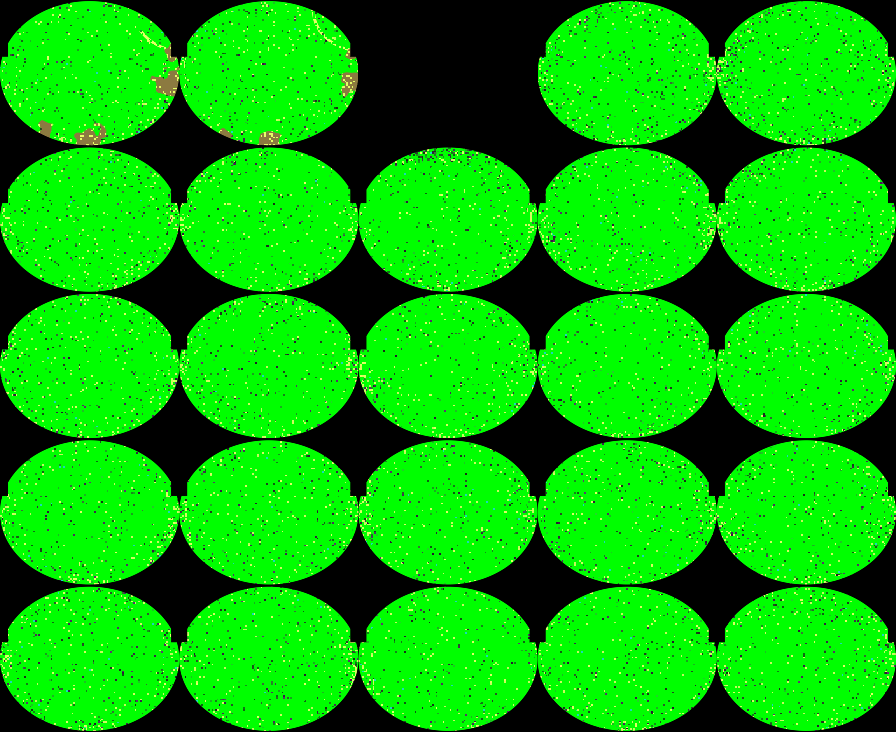
A WebGL 1 fragment shader for this pattern:

```glsl
precision highp float;
// Grid of speckled green ovals on black, one place empty, two ovals with worn rims.

#define GRID vec2(5.0, 5.0)          // repeats across and down
#define EMPTY_CELL vec2(2.0, 4.0)    // counted from the lower left
#define OVAL_SIZE vec2(1.0, 0.985)   // share of the cell
#define NOTCH vec2(0.91, 0.225)      // flattened shoulders of the upper half
#define GRAIN vec2(512.0, 418.0)     // speckles across and down
#define GREEN vec3(0.0, 1.0, 0.0)
#define LEAF vec3(0.11, 0.71, 0.13)
#define MOSS vec3(0.19, 0.38, 0.18)
#define PLUM vec3(0.32, 0.17, 0.38)
#define YELLOW vec3(0.90, 1.0, 0.40)
#define BROWN vec3(0.55, 0.48, 0.25)

uniform vec2 u_resolution;

float hash(vec2 p) {
  vec3 q = fract(p.xyx * vec3(0.1031, 0.1030, 0.0973));
  q += dot(q, q.yzx + 33.33);
  return fract((q.x + q.y) * q.z);
}

float noise(vec2 p) {
  vec2 i = floor(p), f = fract(p);
  f = f * f * (3.0 - 2.0 * f);
  return mix(mix(hash(i), hash(i + vec2(1.0, 0.0)), f.x),
             mix(hash(i + vec2(0.0, 1.0)), hash(i + vec2(1.0, 1.0)), f.x), f.y);
}

// Signed distance to an oval with notched shoulders; p spans -1 to 1 over the cell.
float ovalDistance(vec2 p, vec2 halfCell) {
  vec2 radius = halfCell * OVAL_SIZE;
  vec2 q = p * halfCell;
  float k = length(q / radius);
  float oval = k * (k - 1.0) / max(length(q / (radius * radius)), 0.001);
  vec2 shoulder = (vec2(abs(p.x), p.y) - NOTCH) * halfCell;
  return max(oval, min(shoulder.x, shoulder.y));
}

// Ragged blotch, about 1 inside.
float blotch(vec2 p, vec2 centre, vec2 size, float seed) {
  float ragged = noise(p * 13.0 + seed) - 0.5;
  return 1.0 - smoothstep(0.9, 1.0, length((p - centre) / size) + 0.9 * ragged);
}

// Scattered grains: yellow gathers at the sides and base, dark ones in loose clusters.
vec3 speckle(vec3 base, vec2 p, vec2 cell, vec2 uv) {
  vec2 grain = floor(uv * GRAIN);
  float pick = hash(grain + 17.0);
  float kind = hash(grain + 271.0);
  float rim = smoothstep(0.65, 1.0, length(p));
  float touch = smoothstep(0.82, 1.0, max(abs(p.x), -p.y));
  float cluster = noise(p * 3.5 + cell * 19.0);

  float yellow = 0.014 + 0.05 * rim * cluster + 0.24 * touch * cluster;
  float dark = 0.026 + 0.09 * rim * cluster * cluster;
  dark *= 1.0 + 0.5 * step(3.5, cell.y) * step(2.5, cell.x);

  // One oval has a dusty crown.
  float crown = 1.0 - step(0.5, distance(cell, vec2(2.0, 3.0)));
  dark += 0.28 * crown * smoothstep(0.65, 1.0, p.y);

  vec3 shade = kind < 0.38 ? LEAF : (kind < 0.68 ? MOSS : PLUM);
  shade *= 0.45 + 0.75 * hash(grain + 593.0);
  shade = mix(shade, vec3(0.1, 0.85, 0.75), step(0.95, kind));
  if (pick < yellow) return mix(YELLOW, vec3(0.6, 0.95, 0.3), 0.5 * kind);
  return pick < yellow + dark ? shade : base;
}

// Brown chips on the right and base, with a pale scratch at the upper right.
vec3 addWear(vec3 color, vec2 p, vec2 cell, vec2 uv) {
  float size = 1.0 - 0.3 * cell.x;
  float seed = cell.x * 37.0;
  float chips = blotch(p, vec2(0.93, -0.16), vec2(0.20, 0.20) * size, seed);
  chips = max(chips, blotch(p, vec2(0.0, -0.96), vec2(0.17, 0.25) * size, seed + 5.0));
  chips = max(chips, blotch(p, vec2(-0.50, -0.84), vec2(0.09, 0.17) * size, seed + 9.0));
  chips = max(chips, blotch(p, vec2(0.92, 0.27), vec2(0.08, 0.13) * size, seed + 13.0));

  float grit = hash(floor(uv * GRAIN) + 811.0);
  float arc = abs(distance(p, vec2(1.05, 0.85)) - 0.55);
  float scratch = 1.0 - smoothstep(0.012, 0.022, arc);
  scratch *= step(p.y, 0.58 + 0.25 * cell.x) * step(0.28, p.y) * step(0.25, grit);
  color = mix(color, YELLOW, scratch);
  vec3 chipColor = mix(BROWN, YELLOW, step(0.86, grit));
  return mix(color, chipColor, chips);
}

void main() {
  vec2 uv = gl_FragCoord.xy / u_resolution;
  vec2 cell = floor(uv * GRID);
  vec2 p = fract(uv * GRID) * 2.0 - 1.0;
  vec2 halfCell = 0.5 * vec2(u_resolution.x / u_resolution.y, 1.0) / GRID;

  float edge = 0.5 / u_resolution.y;
  float inside = 1.0 - smoothstep(-edge, edge, ovalDistance(p, halfCell));
  inside *= step(0.5, distance(cell, EMPTY_CELL));

  vec3 color = speckle(GREEN, p, cell, uv);
  if (cell.y > 3.5 && cell.x < 1.5) color = addWear(color, p, cell, uv);
  gl_FragColor = vec4(color * inside, 1.0);
}
```
